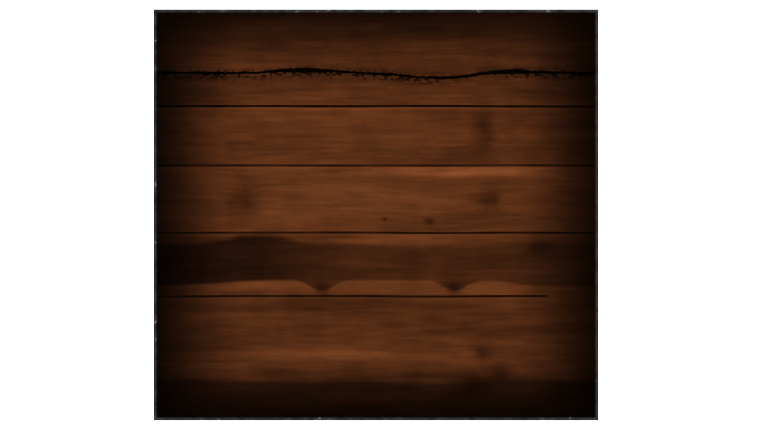
A Shadertoy shader for this texture:

```glsl
const vec2 BOARD_MIN = vec2(0.3565, 0.0275), BOARD_MAX = vec2(1.3845, 0.9775);
const float FRAME_WIDTH = 0.0075;
const vec3 WOOD = vec3(0.36, 0.192, 0.096);
const vec3 DARK_FALLOFF = vec3(1.0, 1.12, 1.28);
const vec3 FRAME = vec3(0.2, 0.195, 0.195);
const float SEAM_WIDTH = 0.0016;
const float KNOT_DEPTH = 0.36;
const float GLOW_GAIN = 0.32;

// Seam: height, start x, end x, depth
const vec4 SEAMS[4] = vec4[4](
    vec4(0.754, 0.3, 1.40, 0.95), vec4(0.617, 0.3, 1.40, 0.7),
    vec4(0.461, 0.3, 1.40, 0.75), vec4(0.314, 0.3, 1.28, 0.75));
const float PLANK_TONES[5] = float[5](0.86, 0.92, 0.98, 0.9, 0.86);

// Soft spots: centre, radii
const vec4 KNOTS[11] = vec4[11](
    vec4(1.12, 0.70, 0.025, 0.06), vec4(1.134, 0.537, 0.025, 0.022),
    vec4(1.157, 0.139, 0.032, 0.018), vec4(1.12, 0.185, 0.025, 0.018),
    vec4(1.09, 0.105, 0.05, 0.025), vec4(0.567, 0.537, 0.035, 0.045),
    vec4(1.25, 0.43, 0.03, 0.022), vec4(0.993, 0.488, 0.013, 0.009),
    vec4(0.745, 0.33, 0.02, 0.018), vec4(1.053, 0.333, 0.018, 0.016),
    vec4(0.891, 0.493, 0.005, 0.005));
const vec4 GLOWS[6] = vec4[6](
    vec4(1.10, 0.601, 0.26, 0.012), vec4(0.90, 0.441, 0.20, 0.016),
    vec4(0.80, 0.178, 0.25, 0.014), vec4(0.85, 0.785, 0.30, 0.02),
    vec4(0.80, 0.54, 0.30, 0.05), vec4(0.85, 0.69, 0.28, 0.05));

float hash(vec2 p) {
    vec3 q = fract(p.xyx * 0.1031);
    q += dot(q, q.yzx + 33.33);
    return fract((q.x + q.y) * q.z);
}

float noise(vec2 p) {
    vec2 i = floor(p), f = fract(p);
    f = f * f * (3.0 - 2.0 * f);
    return mix(mix(hash(i), hash(i + vec2(1, 0)), f.x),
               mix(hash(i + vec2(0, 1)), hash(i + 1.0), f.x), f.y);
}

float fbm(vec2 p) {
    float sum = 0.0, amp = 0.5;
    for (int i = 0; i < 5; i++) {
        sum += amp * noise(p);
        p = p * 2.03 + 17.1;
        amp *= 0.5;
    }
    return sum;
}

float blob(vec2 p, vec4 spot) {
    vec2 q = (p - spot.xy) / spot.zw;
    return exp(-dot(q, q));
}

float bump(float x, float centre, float width) {
    float t = (x - centre) / width;
    return exp(-t * t);
}

float woodLight(vec2 p, float px) {
    // Grain bends around the knots
    vec2 g = p;
    float knots = 0.0, glow = 0.0;
    for (int i = 0; i < KNOTS.length(); i++) {
        float k = blob(p, KNOTS[i]);
        knots += k;
        g.y += 0.35 * k * (p.y - KNOTS[i].y);
    }
    for (int i = 0; i < GLOWS.length(); i++) glow += blob(p, GLOWS[i]) * (i < 3 ? 1.0 : 0.45);
    g.y += 0.012 * (noise(p * vec2(5.0, 9.0)) - 0.5);

    // Planks, with a separate grain for each
    int plank = 0;
    for (int i = 0; i < 4; i++) plank += p.y < SEAMS[i].x ? 1 : 0;
    g.x += float(plank) * 7.3;
    float light = PLANK_TONES[plank];
    light += 0.42 * (fbm(g * vec2(3.0, 38.0)) - 0.48);
    light += 0.28 * (fbm(g * vec2(14.0, 150.0)) - 0.48);
    light += 0.24 * (fbm(p * vec2(22.0, 28.0)) - 0.48);
    light *= 1.0 - KNOT_DEPTH * min(knots, 1.2) * (0.5 + fbm(p * 45.0));
    light += GLOW_GAIN * glow * (0.45 + noise(g * vec2(6.0, 70.0)));

    // Dark heartwood and the arched pale band under it
    float edge = 0.438 + 0.022 * bump(p.x, 0.59, 0.08) + 0.018 * (fbm(p * vec2(12.0, 5.0)) - 0.5);
    float arch = 0.351 - 0.025 * (bump(p.x, 0.745, 0.035) + bump(p.x, 1.053, 0.035))
               - 0.012 * smoothstep(0.65, 0.4, p.x) - 0.015 * smoothstep(1.1, 1.28, p.x);
    float heart = smoothstep(edge + 0.006, edge - 0.012, p.y) * smoothstep(arch - 0.003, arch + 0.006, p.y);
    light *= 1.0 - heart * mix(0.24, 0.56, smoothstep(0.82, 0.56, p.x));
    float pale = smoothstep(arch + 0.003, arch - 0.005, p.y) * smoothstep(0.314, 0.32, p.y);
    light += 0.13 * pale * smoothstep(0.38, 0.5, p.x) * smoothstep(1.3, 1.15, p.x);
    float foot = 0.12 + 0.012 * (noise(p * vec2(5.0, 2.0)) - 0.5);
    light *= 1.0 - 0.4 * smoothstep(foot + 0.006, foot - 0.012, p.y);

    // Seams
    for (int i = 0; i < 4; i++) {
        vec4 s = SEAMS[i];
        float d = p.y - s.x - 0.003 * (noise(vec2(p.x * 5.0, s.x * 90.0)) - 0.5);
        float span = smoothstep(s.y, s.y + 0.03, p.x) * smoothstep(s.z, s.z - 0.03, p.x);
        float wear = 0.65 + 0.35 * noise(vec2(p.x * 22.0, s.x * 40.0));
        light *= 1.0 - s.w * wear * span * smoothstep(SEAM_WIDTH + px, SEAM_WIDTH * 0.4, abs(d));
        light += 0.1 * span * bump(d, -0.006, 0.004);
    }

    // Ragged split with crumbled wood beside it
    float split = 0.831 + 0.007 * bump(p.x, 0.71, 0.09) - 0.011 * bump(p.x, 1.01, 0.1)
                + 0.004 * bump(p.x, 1.18, 0.07) + 0.004 * (fbm(vec2(p.x * 35.0, 3.0)) - 0.5);
    float d = p.y - split;
    float width = 0.001 + 0.0025 * noise(vec2(p.x * 30.0, 8.0))
                + 0.004 * (bump(p.x, 0.71, 0.05) + bump(p.x, 1.18, 0.05));
    light *= 1.0 - 0.88 * smoothstep(width + px, width * 0.4, abs(d));
    float crumbs = smoothstep(0.45, 0.7, noise(p * vec2(150.0, 190.0)));
    float ragged = bump(d, -0.004, 0.011) * (1.0 - 0.6 * bump(p.x, 1.08, 0.07));
    light *= 1.0 - ragged * (0.18 + 0.5 * crumbs);
    return max(light, 0.03);
}

void mainImage(out vec4 fragColor, in vec2 fragCoord) {
    float px = 1.0 / iResolution.y;
    vec2 p = fragCoord * px;
    vec2 inset = min(p - BOARD_MIN, BOARD_MAX - p);
    float inside = min(inset.x, inset.y);

    // Wood under an edge vignette
    vec2 v = smoothstep(vec2(-0.05, -0.055), vec2(0.22, 0.15), inset);
    float light = woodLight(p, px) * mix(0.1, 1.0, v.x * v.y);
    vec3 col = WOOD * pow(vec3(light), DARK_FALLOFF);

    // Worn metal frame
    float scuff = fbm(p * 75.0);
    vec3 metal = FRAME * (0.55 + 0.9 * scuff) + 0.35 * smoothstep(0.68, 0.85, scuff);
    metal *= mix(0.55, 1.1, smoothstep(FRAME_WIDTH, 0.002, inside));
    col = mix(metal, col, smoothstep(-0.5 * px, 0.5 * px, inside - FRAME_WIDTH));

    // White surround
    col = mix(vec3(1.0), col, smoothstep(-0.5 * px, 0.5 * px, inside));
    fragColor = vec4(clamp(col, 0.0, 1.0), 1.0);
}
```
